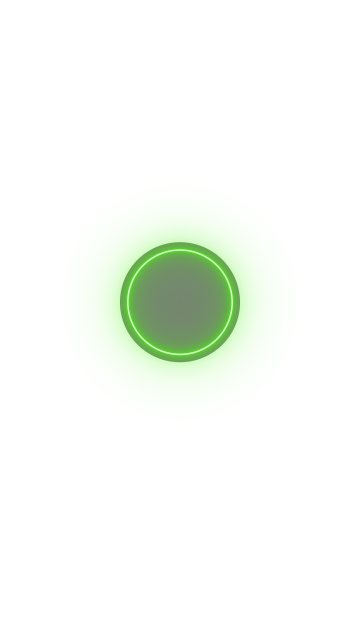
Write a WebGL 2 fragment shader that draws this background.

```glsl
#version 300 es
precision highp float;
// A grey disc on white with a thin luminous ring near its rim.
// The ring is a circle distance function; its green glow falls off with
// inverse distance and fades to nothing well outside the disc.

#define CENTER_LIFT 0.0494   // height above mid canvas, in canvas widths
#define DISC_RADIUS 0.1667
#define RING_RADIUS 0.1449
#define RING_HALF_WIDTH 0.0021
#define GLOW_SCALE 0.0093    // distance at which the glow is halved
#define GLOW_REACH 0.38      // radius where the glow ends
#define GLOW_STRENGTH 0.96

uniform vec2 u_resolution;
out vec4 fragColor;

const vec3 WHITE = vec3(1.0);
const vec3 GREY  = vec3(0.47, 0.50, 0.46);
const vec3 GREEN = vec3(0.28, 0.95, 0.05);
const vec3 CORE  = vec3(0.86, 0.96, 0.82);

// Antialiased coverage of a shape from its signed distance
float coverage(float dist, float pixel) {
    return clamp(0.5 - dist / pixel, 0.0, 1.0);
}

// Inverse-distance halo around the ring, limited to its reach
float ringGlow(float radius) {
    float dist = abs(radius - RING_RADIUS);
    float fade = 1.0 - smoothstep(RING_RADIUS, GLOW_REACH, radius);
    return GLOW_STRENGTH * fade / (1.0 + dist / GLOW_SCALE);
}

void main() {
    float pixel = 1.0 / u_resolution.x;
    vec2 p = (gl_FragCoord.xy - 0.5 * u_resolution) * pixel;
    float radius = length(p - vec2(0.0, CENTER_LIFT));

    // Disc on white
    vec3 color = mix(WHITE, GREY, coverage(radius - DISC_RADIUS, pixel));

    // Green halo, then the bright ring line
    color = mix(color, GREEN, ringGlow(radius));
    float ringDist = abs(radius - RING_RADIUS) - RING_HALF_WIDTH;
    color = mix(color, CORE, coverage(ringDist, pixel));

    fragColor = vec4(color, 1.0);
}
```
